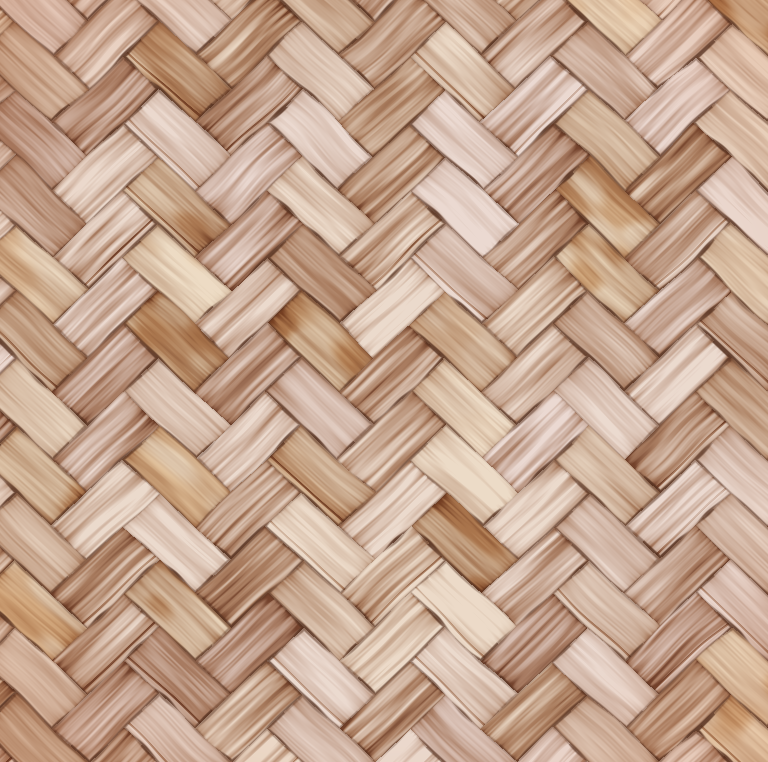
This texture is drawn by a Shadertoy shader. Its source:

```glsl
#define REPEATS vec2(5.37, 11.32)
#define PHASE vec2(0.384, 0.0)
#define WOBBLE 0.09
#define GAP 0.028
#define RIDGES 13.0
#define BASE_TONE 0.665
#define STRAND_VARIATION 0.30
#define DARK vec3(0.45, 0.26, 0.17)
#define BROWN vec3(0.66, 0.49, 0.38)
#define TAN vec3(0.75, 0.62, 0.53)
#define PALE vec3(0.82, 0.72, 0.65)
#define CREAM vec3(0.92, 0.86, 0.81)

float hash(vec2 p) {
    vec3 q = fract(p.xyx * vec3(0.1031, 0.1030, 0.0973));
    q += dot(q, q.yzx + 33.33);
    return fract((q.x + q.y) * q.z);
}

float noise(vec2 p) {
    vec2 i = floor(p), f = fract(p);
    f = f * f * (3.0 - 2.0 * f);
    return mix(mix(hash(i), hash(i + vec2(1, 0)), f.x),
               mix(hash(i + vec2(0, 1)), hash(i + vec2(1, 1)), f.x), f.y);
}

// Two-by-one herringbone: local.x runs along the strand (-1..1), local.y across (-.5...5)
bool findStrand(vec2 uv, out vec2 local, out vec2 center) {
    vec2 cell = floor(uv);
    float k = mod(cell.x - cell.y, 4.0);
    bool rising = k < 1.5;
    center = cell + (rising ? vec2(k < 0.5 ? 1.0 : 0.0, 0.5)
                            : vec2(0.5, k > 2.5 ? 1.0 : 0.0));
    local = rising ? uv - center : (uv - center).yx;
    return rising;
}

vec3 caneColor(float tone) {
    vec3 c = mix(DARK, BROWN, smoothstep(0.18, 0.42, tone));
    c = mix(c, TAN, clamp((tone - 0.42) / 0.12, 0.0, 1.0));
    c = mix(c, PALE, clamp((tone - 0.54) / 0.12, 0.0, 1.0));
    return mix(c, CREAM, clamp((tone - 0.66) / 0.20, 0.0, 1.0));
}

void mainImage(out vec4 fragColor, in vec2 fragCoord) {
    vec2 p = fragCoord / iResolution.xy;
    vec2 st = p * REPEATS + PHASE;
    float px = 1.41 * REPEATS.y / iResolution.y;

    // Diagonal weave axes, slightly uneven
    vec2 uv = vec2(st.y + 2.0 * st.x, st.y - 2.0 * st.x);
    uv += WOBBLE * (vec2(noise(uv * 0.9 + 40.0), noise(uv * 0.9 + 75.0)) - 0.5);

    vec2 local, center;
    bool rising = findStrand(uv, local, center);
    float seed = hash(center * 2.0 + 101.0);
    float seed2 = hash(center * 2.0 + 307.0);
    float seed3 = hash(center * 2.0 + 523.0);
    float along = local.x;
    float across = local.y + 0.04 * (seed2 - 0.5) * along;
    float sideDist = 0.5 - abs(local.y);
    float endDist = 1.0 - abs(along);
    vec2 shift = 90.0 * vec2(seed, seed2);

    // Lengthwise fibres: coarse on rising strands, fine on falling ones
    float ridge = noise(vec2(across * RIDGES, along * 0.7) + shift);
    float fine = noise(vec2(across * RIDGES * 2.1, along * 1.2) + shift.yx);
    float band = noise(vec2(across * 3.5, along * 0.6) + shift + 17.0);
    float tone = BASE_TONE + STRAND_VARIATION * (seed - 0.5) + (rising ? -0.02 : 0.02);
    tone += (rising ? 0.42 : 0.14) * (ridge - 0.5);
    tone += (rising ? 0.20 : 0.15) * (fine - 0.5);
    tone += 0.18 * (band - 0.5) + 0.12 * (seed3 - 0.5) * along;

    // Some falling strands carry a brown stain
    float stain = rising ? 0.0 : smoothstep(0.65, 0.95, seed2)
                * smoothstep(0.35, 0.8, noise(vec2(across * 2.5, along * 1.3) + shift + 5.0));
    tone -= 0.18 * stain;

    // A few strands have a split sliver along the lower edge
    float split = step(0.82, seed3) * step(local.y, 0.0);
    float splitAt = 0.13 + 0.04 * along * (seed - 0.5);
    tone += split * 0.12 * (1.0 - smoothstep(splitAt - px, splitAt + px, sideDist));
    tone -= split * 0.28 * (1.0 - smoothstep(0.012, 0.012 + px, abs(sideDist - splitAt)));

    // Curvature and shade where a strand dips under its neighbours
    tone -= 0.17 * exp(-endDist * 9.0) + 0.07 * exp(-sideDist * 22.0);
    vec3 col = caneColor(tone);
    col *= mix(vec3(1.0, 0.99, 1.02), vec3(1.01, 1.0, 0.93), rising ? seed2 * 0.6 : seed2);
    col *= mix(vec3(1.0), vec3(1.0, 0.93, 0.82), stain);

    // Dark gaps of varying width, deeper on the lower side
    float wear = noise(uv * 2.3 + 60.0);
    float gap = GAP * mix(0.3, 1.9, wear);
    float gapMask = 1.0 - smoothstep(gap - px, gap + px, min(sideDist, endDist));
    float depth = mix(0.25, 0.9, wear) * (local.y < 0.0 ? 1.0 : 0.55);
    col = mix(col, DARK * 0.75, gapMask * depth);

    // Warmer, deeper tint toward the corners
    float corner = smoothstep(0.42, 0.78, length(p - 0.5));
    col *= mix(vec3(1.0), vec3(0.97, 0.89, 0.83), corner);
    fragColor = vec4(clamp(col, 0.0, 1.0), 1.0);
}
```
